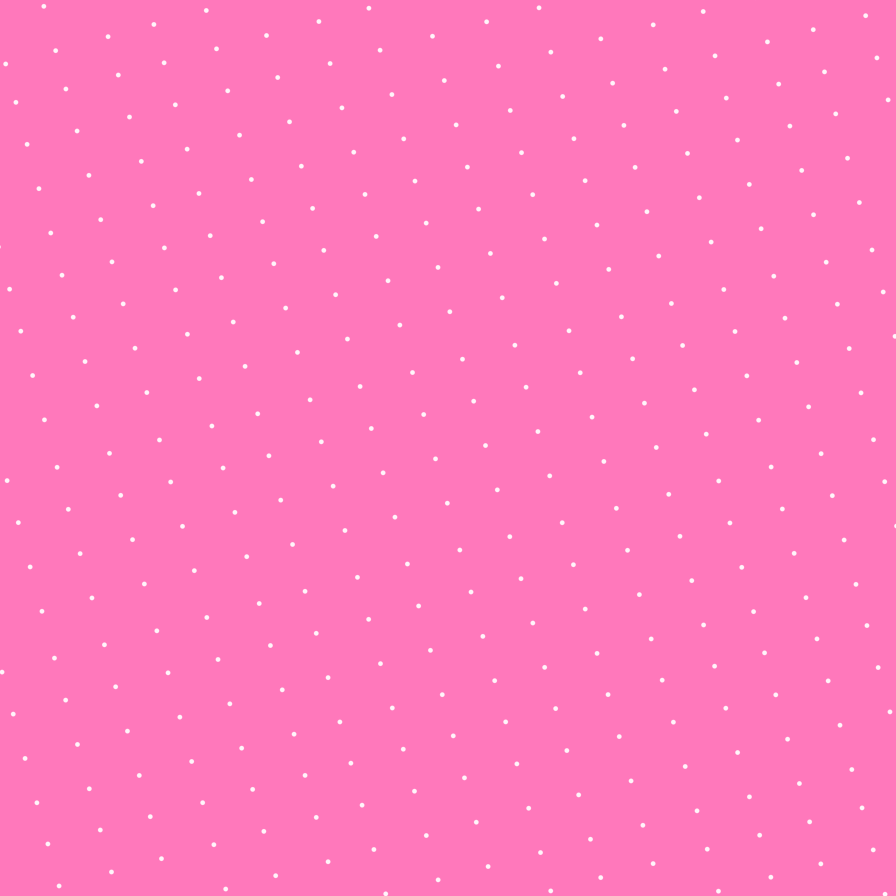
This pattern is drawn by a Shadertoy shader. Its source:

```glsl
// Tiny pale dots on a pink ground, set on a rectangular lattice tilted 15 degrees.
// Each pixel finds its lattice cell, then measures the distance to that cell's dot.
// Rows and columns drift slightly in repeating groups, so the gaps are not all equal.

const float TAU = 6.2831853;

const vec3 GROUND_COLOR = vec3(1.0, 0.47, 0.735);
const vec3 DOT_COLOR    = vec3(1.0, 0.96, 0.98);

const float TILT       = 0.2606;                   // radians, counter-clockwise
const vec2  ORIGIN     = vec2(-0.0672, 0.9629);    // dot of column 0, row 0
const vec2  SPACING    = vec2(0.05913, 0.05021);   // column step, row step
const float DOT_RADIUS = 0.0026;

const float COLUMN_DRIFT   = 0.0024;   // groups of columns shift left or right
const float COLUMN_STAGGER = 0.0007;   // odd and even columns differ
const float COLUMN_GROUP   = 6.0;

const float ROW_DRIFT  = 0.0048;       // groups of rows swell up and down
const float ROW_BIAS   = -0.0008;
const float ROW_PHASE  = 1.05;
const float ROW_GROUP  = 4.0;
const float ROW_CYCLE  = 5.0;          // groups in one swell
const float ROW_CREEP  = 0.0010;       // growth of the gap inside a group
const float ROW_NOTCH  = 0.0027;       // short gap after a group's first row

float columnOffset(float column) {
    float place = mod(column + 2.0, 2.0 * COLUMN_GROUP);
    float side = place < COLUMN_GROUP ? 1.0 : -1.0;
    float parity = 2.0 * mod(column, 2.0) - 1.0;
    return COLUMN_DRIFT * side + COLUMN_STAGGER * parity;
}

float rowOffset(float row) {
    float group = floor((row + 2.0) / ROW_GROUP);
    float place = mod(row + 2.0, ROW_GROUP);
    float swell = ROW_DRIFT * cos(TAU * group / ROW_CYCLE + ROW_PHASE);
    return ROW_BIAS + swell + ROW_CREEP * place - ROW_NOTCH * min(place, 1.0);
}

// Lattice axes: x runs along a row, y runs down a column.
vec2 toLattice(vec2 p) {
    float c = cos(TILT), s = sin(TILT);
    return vec2(dot(p, vec2(c, s)), dot(p, vec2(s, -c)));
}

void mainImage(out vec4 fragColor, in vec2 fragCoord) {
    float pixel = 1.0 / iResolution.y;
    vec2 p = toLattice(fragCoord * pixel - ORIGIN);

    // Offsets stay well within a cell, so the nearest cell holds the only dot in reach.
    vec2 cell = round(p / SPACING);
    vec2 center = cell * SPACING + vec2(columnOffset(cell.x), rowOffset(cell.y));

    float dist = length(p - center) - DOT_RADIUS;
    float coverage = 1.0 - smoothstep(-0.75 * pixel, 0.75 * pixel, dist);
    fragColor = vec4(mix(GROUND_COLOR, DOT_COLOR, coverage), 1.0);
}
```
